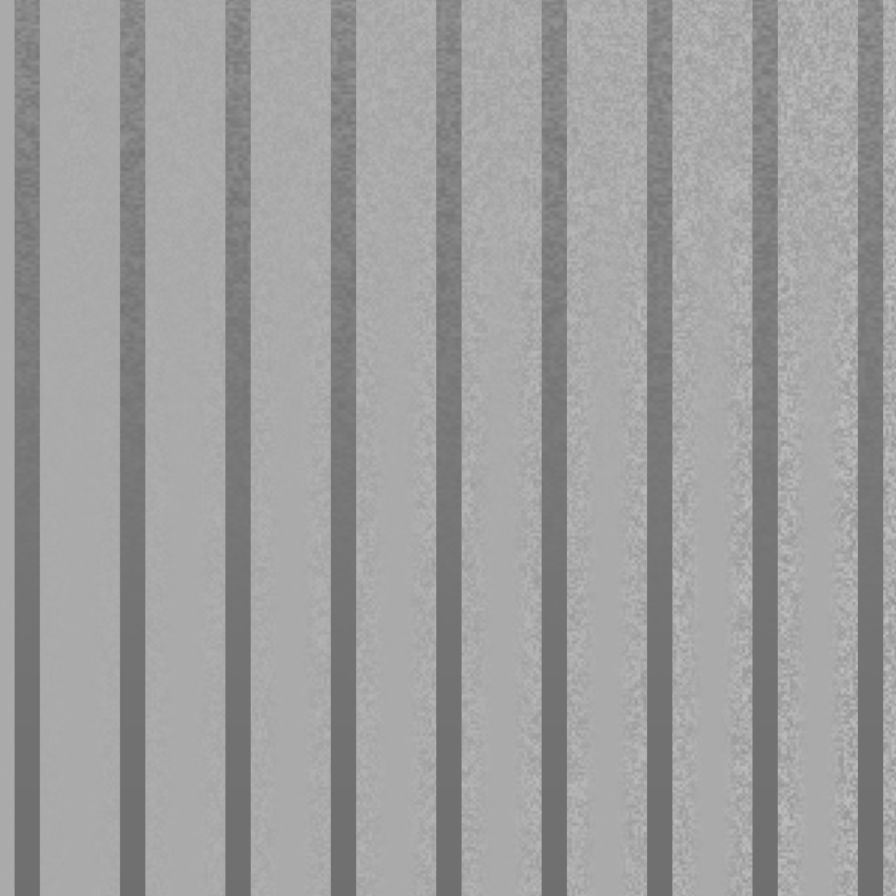
Write a Shadertoy shader that draws this pattern.

```glsl
// Vertical dark grooves between wide pale grey panels, 8.5 repeats across.
// Each groove lightens and roughens upward; panel grain grows to the right,
// gathering at the panel sides low down and spreading inward near the top.

const float REPEATS = 8.5;        // periods across the canvas
const float FIRST_GROOVE = 0.0163; // left edge of the first groove
const float GROOVE_SHARE = 0.24;  // groove width within one period

// Sine-free hash of a lattice cell
float hash(vec2 cell) {
    vec3 p = fract(vec3(cell.xyx) * 0.1031);
    p += dot(p, p.yzx + 33.33);
    return fract((p.x + p.y) * p.z);
}

float valueNoise(vec2 p) {
    vec2 i = floor(p);
    vec2 f = fract(p);
    f = f * f * (3.0 - 2.0 * f);
    float low = mix(hash(i), hash(i + vec2(1.0, 0.0)), f.x);
    float high = mix(hash(i + vec2(0.0, 1.0)), hash(i + vec2(1.0, 1.0)), f.x);
    return mix(low, high, f.y);
}

// Two octaves of grain, centred on zero
float grain(vec2 p) {
    return 0.7 * valueNoise(p) + 0.3 * valueNoise(p * 0.47 + 19.7) - 0.5;
}

// Soft coverage of the groove; phase and blur are in periods
float grooveMask(float phase, float blur) {
    float fromCentre = abs(fract(phase - 0.5 * GROOVE_SHARE + 0.5) - 0.5);
    return 1.0 - smoothstep(-blur, blur, fromCentre - 0.5 * GROOVE_SHARE);
}

// Groove tone: dark and smooth below, lighter and rough above
float grooveTone(vec2 uv) {
    float tone = mix(0.437, 0.535, pow(uv.y, 1.5));
    float roughness = 0.13 * smoothstep(0.2, 1.0, uv.y);
    return tone + roughness * grain(uv * vec2(190.0, 270.0));
}

// Panel tone: across runs from 0 to 1 between neighbouring grooves
float panelTone(vec2 uv, float across) {
    float sideDistance = abs(2.0 * across - 1.0);
    float sides = smoothstep(0.15, 0.75, sideDistance);
    float spread = smoothstep(0.35, 1.0, uv.y);
    float sideGrain = 0.21 * uv.x * mix(sides, 0.8, spread);
    float topGrain = 0.05 * spread * (1.0 - sides);
    float roughness = 0.006 + max(sideGrain, topGrain);
    return 0.667 + roughness * grain(uv * 300.0 + 53.0);
}

void mainImage(out vec4 fragColor, in vec2 fragCoord) {
    vec2 uv = fragCoord / iResolution.xy;
    float phase = (uv.x - FIRST_GROOVE) * REPEATS;
    float blur = 0.8 * REPEATS / iResolution.x;

    float across = (fract(phase) - GROOVE_SHARE) / (1.0 - GROOVE_SHARE);
    float tone = mix(panelTone(uv, across), grooveTone(uv), grooveMask(phase, blur));
    fragColor = vec4(vec3(tone), 1.0);
}
```
